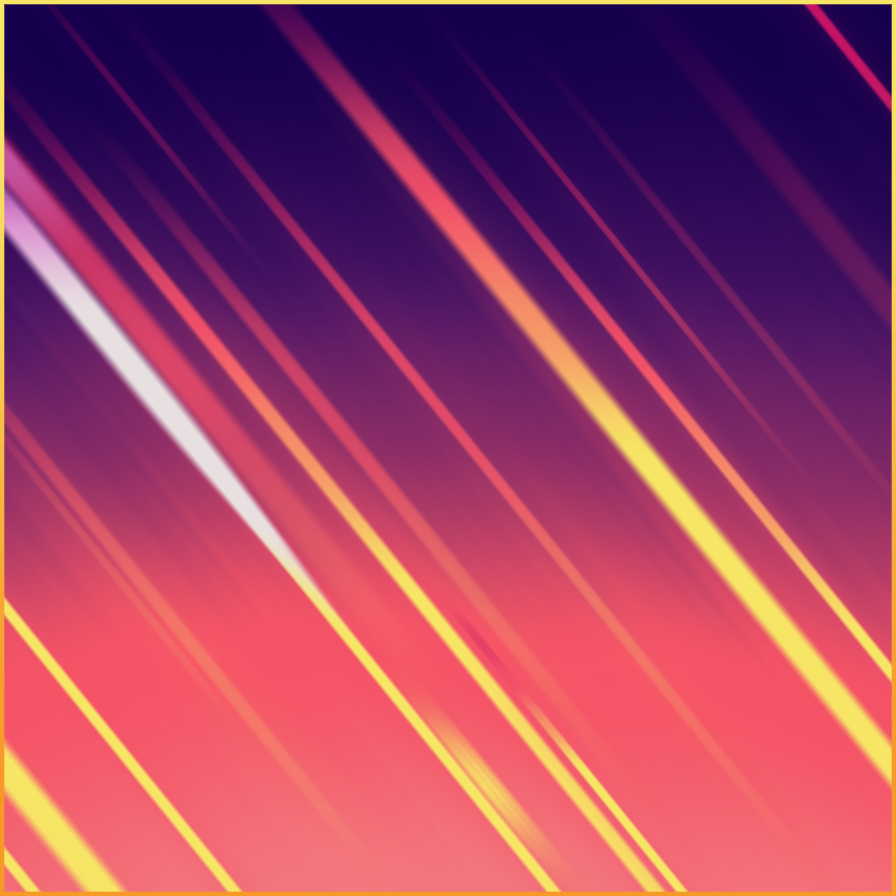
A WebGL 2 fragment shader for this background:

```glsl
#version 300 es
precision highp float;
// Slanted streaks of light fall across a dusk gradient inside a thin gold frame.
// Coordinates are sheared so that each streak is a band of constant offset;
// its colour and strength then depend only on the depth below the top edge.

uniform vec2 u_resolution;
out vec4 fragColor;

const float SHEAR = 0.808;        // sideways travel per unit of depth
const float FRAME = 0.0048;       // frame thickness
const float GRAIN = 0.035;        // strength of the fine streak texture

const vec3 NIGHT  = vec3(0.085, 0.0, 0.30);
const vec3 VIOLET = vec3(0.29, 0.08, 0.40);
const vec3 PLUM   = vec3(0.56, 0.18, 0.40);
const vec3 CORAL  = vec3(0.96, 0.33, 0.40);
const vec3 SALMON = vec3(0.95, 0.47, 0.49);
const vec3 CRIMSON = vec3(0.78, 0.08, 0.40);
const vec3 ROSE   = vec3(0.95, 0.31, 0.41);
const vec3 PEACH  = vec3(0.96, 0.58, 0.41);
const vec3 YELLOW = vec3(0.97, 0.90, 0.40);
const vec3 PEARL  = vec3(0.91, 0.88, 0.88);
const vec3 LILAC  = vec3(0.85, 0.48, 0.80);
const vec3 AMBER  = vec3(0.97, 0.60, 0.16);

// Hot streaks: offset, half width, depth where they appear, depth where yellow
const vec4 HOT[8] = vec4[8](
  vec4(0.305, 0.023, -0.12, 0.52), vec4(0.388, 0.010, 0.04, 0.72),
  vec4(-0.072, 0.013, 0.02, 0.67), vec4(-0.043, 0.008, 0.66, 0.86),
  vec4(-0.186, 0.010, 0.10, 0.64), vec4(-0.542, 0.010, 0.30, 0.68),
  vec4(-0.687, 0.027, 0.30, 0.82), vec4(-0.767, 0.010, 0.40, 0.92));

// Soft streaks: offset, half width, first depth, last depth
const vec4 SOFT[10] = vec4[10](
  vec4(0.122, 0.010, -0.02, 1.0), vec4(-0.006, 0.014, 0.10, 0.92),
  vec4(-0.138, 0.026, -0.12, 0.80), vec4(-0.367, 0.012, 0.30, 1.0),
  vec4(-0.390, 0.007, 0.40, 0.85), vec4(0.469, 0.006, 0.0, 0.58),
  vec4(0.550, 0.008, 0.02, 0.65), vec4(0.717, 0.024, -0.05, 0.65),
  vec4(0.052, 0.006, -0.05, 0.32), vec4(0.901, 0.009, -0.25, 0.36));
const float SOFT_GAIN[10] = float[10](
  0.88, 0.75, 0.85, 0.62, 0.40, 0.55, 0.28, 0.26, 0.35, 1.0);

float hash(float n) { return fract(sin(n * 127.1) * 43758.5453); }

float noise(float x) {
  float i = floor(x), f = fract(x);
  return mix(hash(i), hash(i + 1.0), f * f * (3.0 - 2.0 * f));
}

// Soft-edged band around zero
float band(float x, float halfWidth) {
  return 1.0 - smoothstep(0.45 * halfWidth, 1.15 * halfWidth, abs(x));
}

vec3 sky(float d) {
  vec3 c = mix(NIGHT, VIOLET, smoothstep(0.02, 0.42, d));
  c = mix(c, PLUM, smoothstep(0.26, 0.55, d));
  c = mix(c, CORAL, smoothstep(0.47, 0.72, d));
  return mix(c, SALMON, smoothstep(0.74, 1.02, d));
}

// Streak colour from dim crimson to yellow as heat goes from 0 to 1
vec3 heatColor(float h) {
  vec3 c = mix(CRIMSON, ROSE, smoothstep(0.15, 0.5, h));
  c = mix(c, PEACH, smoothstep(0.5, 0.78, h));
  return mix(c, YELLOW, smoothstep(0.74, 1.0, h));
}

void main() {
  vec2 uv = gl_FragCoord.xy / u_resolution;
  float depth = 1.0 - uv.y;
  float s = uv.x - SHEAR * depth;

  // Sky: later dusk towards both sides, textured along the streaks
  float grain = noise(s * 24.0) + 0.5 * noise(s * 75.0) - 0.75;
  float side = uv.x - 0.45;
  vec3 color = sky(depth - 0.22 * side * side + GRAIN * grain);

  // Soft rose streaks that rise and fade
  for (int i = 0; i < SOFT.length(); i++) {
    vec4 k = SOFT[i];
    float t = clamp((depth - k.z) / (k.w - k.z), 0.0, 1.0);
    float life = smoothstep(0.0, 0.42, t) * (1.0 - smoothstep(0.55, 1.0, t));
    float x = s - k.x;
    float cover = 0.8 * band(x, k.y) + 0.2 * exp(-abs(x) / (1.6 * k.y));
    color = mix(color, heatColor(0.12 + 0.85 * depth), cover * life * SOFT_GAIN[i]);
  }

  // Hot streaks with a rosy halo
  for (int i = 0; i < HOT.length(); i++) {
    vec4 k = HOT[i];
    float heat = clamp((depth - k.z) / (k.w - k.z), 0.0, 1.0);
    float x = s - k.x;
    float halo = exp(-abs(x) / (0.010 + 0.7 * k.y));
    color = mix(color, ROSE, 0.5 * halo * smoothstep(0.2, 0.9, heat));
    color = mix(color, heatColor(heat), band(x, k.y) * smoothstep(0.0, 0.6, heat));
  }

  // Pearl beam that narrows as it falls, with a lilac root at the left
  float beamX = s + 0.183;
  float beamWidth = mix(0.025, 0.010, smoothstep(0.42, 0.72, depth));
  float beam = smoothstep(0.12, 0.26, depth) * (1.0 - smoothstep(0.58, 0.72, depth));
  color = mix(color, mix(LILAC, PEARL, smoothstep(0.2, 0.36, depth)), beam * band(beamX, beamWidth));
  float root = band(s + 0.141, 0.022) * (1.0 - smoothstep(0.17, 0.30, depth));
  color = mix(color, LILAC, 0.6 * root);

  // Yellow flare low on the canvas, split into fine strands
  float flare = exp(-pow((depth - 0.875) / 0.065, 2.0)) * band(s + 0.162, 0.018);
  color = mix(color, YELLOW, flare * (0.65 + 0.35 * noise(s * 220.0)));

  // Gold frame
  vec2 toEdge = min(uv, 1.0 - uv);
  float aa = 0.75 / min(u_resolution.x, u_resolution.y);
  float frame = 1.0 - smoothstep(FRAME - aa, FRAME + aa, min(toEdge.x, toEdge.y));
  color = mix(color, mix(AMBER, YELLOW, smoothstep(0.1, 0.95, uv.y)), frame);

  fragColor = vec4(color, 1.0);
}
```
